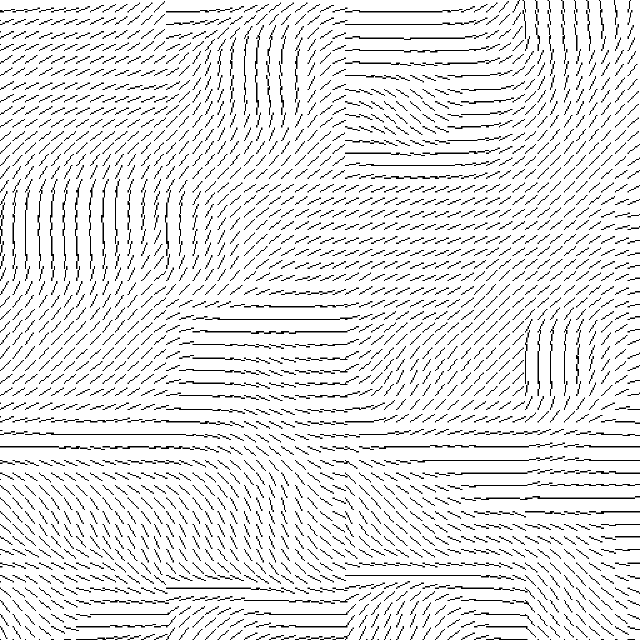
Give the GLSL for this pattern, as a three.js fragment shader.

```glsl
// Flow field of thin black strokes on white: one stroke starts at every node
// of a square grid and is turned by a smooth noise field with abrupt patches.
// Strokes are stair-stepped on a fine raster, whose steps get smooth edges.

#define CELLS 50.0          // strokes across the canvas
#define RASTER 512.0        // raster steps across the canvas
#define STROKE_LENGTH 1.08  // in grid cells
#define FLOW_SCALE 4.2      // broad bends across the canvas
#define FLOW_SWING 1.35     // strongest turn of the broad bends, radians
#define RIPPLE_SWING 0.4    // turn of the smaller bends
#define PATCH_SCALE vec2(3.6, 5.2)
#define PATCH_SWING 0.8     // turn at the hard left edge of a patch
#define LEVELING 0.03       // how strongly weak turns are pulled level
#define EDGE_BLUR 0.3       // softness of the steps, in screen pixels
#define SEED 7.0

varying vec2 vUv;

const float PI = 3.14159265;
const vec3 PAPER = vec3(1.0);
const vec3 INK = vec3(0.0);

float hash(vec2 p) {
  vec3 q = fract(vec3(p.xyx + SEED) * vec3(0.1031, 0.1030, 0.0973));
  q += dot(q, q.yzx + 33.33);
  return fract((q.x + q.y) * q.z);
}

// Value noise from -1 to 1.
float noise(vec2 p) {
  vec2 i = floor(p);
  vec2 f = fract(p);
  f = f * f * (3.0 - 2.0 * f);
  float low = mix(hash(i), hash(i + vec2(1.0, 0.0)), f.x);
  float high = mix(hash(i + vec2(0.0, 1.0)), hash(i + vec2(1.0)), f.x);
  return 2.0 * mix(low, high, f.y) - 1.0;
}

// Patches that start abruptly on the left and fade out on the other sides.
float patchTurn(vec2 p) {
  vec2 q = p * PATCH_SCALE + vec2(0.08, 0.35);
  vec2 f = fract(q);
  float strength = 2.0 * hash(floor(q) + 61.0) - 1.0;
  strength *= step(0.35, abs(strength));
  return strength * (1.0 - smoothstep(0.15, 1.0, f.x)) * sin(PI * f.y);
}

// Stroke angle: strokes fall slightly at the bottom and rise towards the top.
float flowAngle(vec2 p) {
  float broad = noise(p * FLOW_SCALE + 3.3);
  broad *= pow(abs(broad) + 0.001, 0.3);
  float ripple = noise(p * FLOW_SCALE * 2.3 + 17.7);
  float lean = mix(-0.3, 0.8, p.y * p.y);
  float angle = lean + FLOW_SWING * broad + RIPPLE_SWING * ripple * abs(ripple)
              + PATCH_SWING * patchTurn(p);
  angle *= angle * angle / (angle * angle + LEVELING);
  return clamp(angle, -1.5, 1.75);
}

// 1 where a raster step lies on the stepped line from the origin to span.
float steppedLine(vec2 q, vec2 span) {
  if (abs(span.y) > abs(span.x)) {
    q = q.yx;
    span = span.yx;
  }
  float along = q.x * sign(span.x);
  float level = floor(q.x * span.y / span.x + 0.5);
  return step(-0.5, along) * step(along, abs(span.x) + 0.5)
       * step(abs(q.y - level), 0.5);
}

void main() {
  vec2 p = vUv * RASTER - 0.5;
  vec2 base = floor(p);
  float pitch = RASTER / CELLS;
  vec2 cell = floor((base + 0.5) / pitch);

  // Ink on the four nearest raster steps.
  vec4 ink = vec4(0.0);
  for (int y = -1; y <= 1; y++) {
    for (int x = -1; x <= 1; x++) {
      vec2 node = cell + vec2(float(x), float(y));
      float angle = flowAngle(node / CELLS);
      vec2 start = floor(node * pitch + 0.5);
      vec2 reach = vec2(cos(angle), sin(angle)) * STROKE_LENGTH * pitch;
      vec2 span = floor(reach + 0.5);
      vec2 q = base - start;
      ink = max(ink, vec4(steppedLine(q, span),
                          steppedLine(q + vec2(1.0, 0.0), span),
                          steppedLine(q + vec2(0.0, 1.0), span),
                          steppedLine(q + vec2(1.0), span)));
    }
  }

  // Blend between steps over a narrow band.
  vec2 blur = max(fwidth(p) * EDGE_BLUR, vec2(0.001));
  vec2 w = clamp((p - base - 0.5) / blur + 0.5, 0.0, 1.0);
  float cover = mix(mix(ink.x, ink.y, w.x), mix(ink.z, ink.w, w.x), w.y);
  gl_FragColor = vec4(mix(PAPER, INK, cover), 1.0);
}
```
